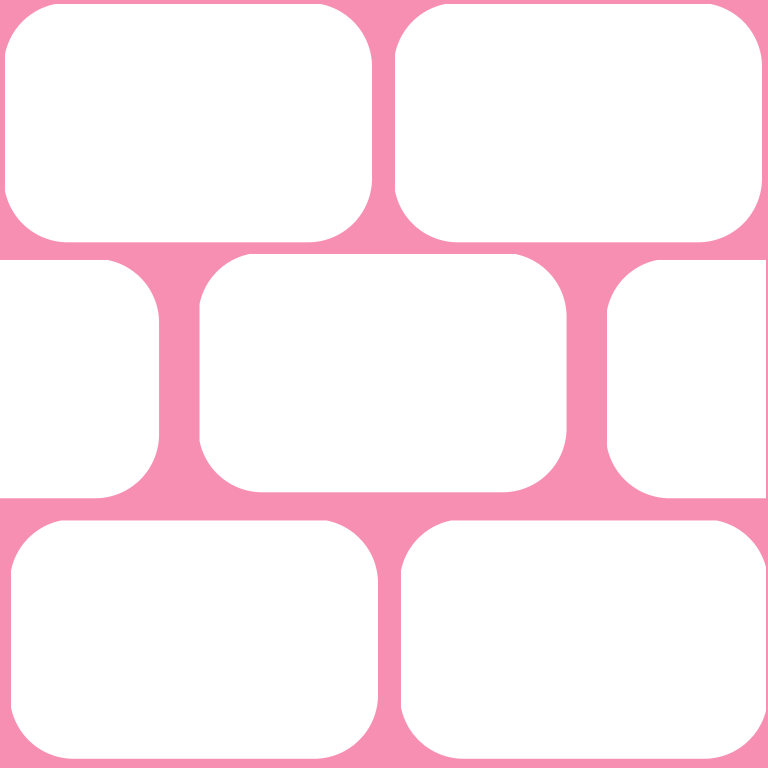
This pattern is drawn by a WebGL 2 fragment shader. Its source:

```glsl
#version 300 es
precision highp float;
// White brick wall with rounded, slightly uneven bricks on pink mortar.

uniform vec2 u_resolution;
out vec4 fragColor;

const vec3 MORTAR = vec3(0.97, 0.56, 0.70);
const vec3 BRICK = vec3(1.0);

const int ROWS = 3;
const int COLUMNS = 3;
const vec2 BRICK_SIZE = vec2(0.4779, 0.3103);
const float CORNER_RADIUS = 0.0833;
const float TRIM = 0.0016;        // shaved off the left and top sides
const float MIDDLE_LIFT = 0.0078; // rise of the centre brick
const float RIGHT_EDGE = 0.9974;  // thin mortar strip beyond this

// Per row, from the top: left of first brick, top, column pitch.
const vec3 ROW_LAYOUT[ROWS] = vec3[ROWS](
    vec3( 0.0065, 0.9948, 0.5078),
    vec3(-0.2708, 0.6615, 0.5306),
    vec3( 0.0143, 0.3223, 0.5078));

float boxDistance(vec2 p, vec2 halfSize) {
    vec2 d = abs(p) - halfSize;
    return length(max(d, 0.0)) + min(max(d.x, d.y), 0.0);
}

// Rounded box, with its left and top cut flat by the brick's own bounds.
float brickDistance(vec2 p) {
    vec2 halfSize = 0.5 * BRICK_SIZE;
    vec2 roundedCentre = 0.5 * TRIM * vec2(-1.0, 1.0);
    vec2 roundedHalf = halfSize + 0.5 * TRIM;
    float rounded = boxDistance(p - roundedCentre, roundedHalf - CORNER_RADIUS)
                  - CORNER_RADIUS;
    return max(rounded, boxDistance(p, halfSize));
}

float wallDistance(vec2 p) {
    float nearest = 1.0;
    for (int row = 0; row < ROWS; row++) {
        vec3 layout_ = ROW_LAYOUT[row];
        for (int column = 0; column < COLUMNS; column++) {
            vec2 topLeft = layout_.xy + vec2(float(column) * layout_.z, 0.0);
            if (row == 1 && column == 1) topLeft.y += MIDDLE_LIFT;
            vec2 centre = topLeft + 0.5 * BRICK_SIZE * vec2(1.0, -1.0);
            nearest = min(nearest, brickDistance(p - centre));
        }
    }
    return max(nearest, p.x - RIGHT_EDGE);
}

void main() {
    vec2 p = gl_FragCoord.xy / u_resolution;
    float pixel = 1.0 / min(u_resolution.x, u_resolution.y);

    // Blend across one pixel at each brick edge.
    float coverage = clamp(0.5 - wallDistance(p) / pixel, 0.0, 1.0);
    fragColor = vec4(mix(MORTAR, BRICK, coverage), 1.0);
}
```
